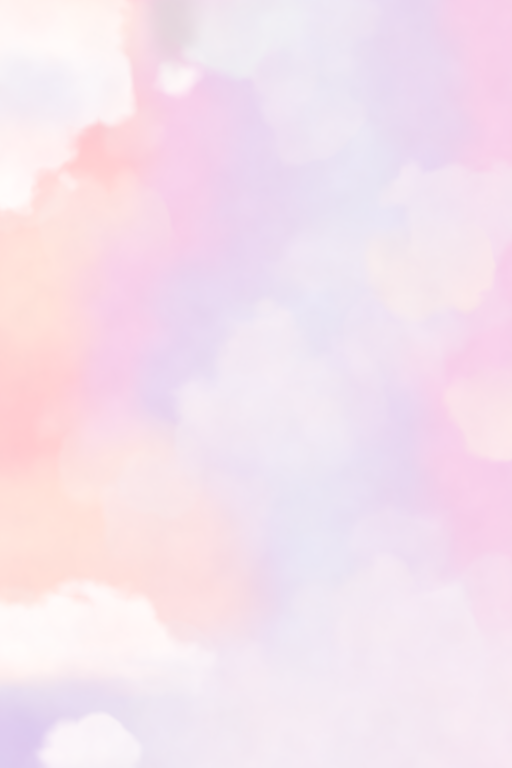
This texture is drawn by a WebGL 2 fragment shader. Its source:

```glsl
#version 300 es
precision highp float;

uniform vec2 u_resolution;
out vec4 fragColor;

// Palette
const vec3 SALMON   = vec3(1.00, 0.80, 0.82);
const vec3 PEACH    = vec3(1.00, 0.89, 0.86);
const vec3 ROSE     = vec3(0.97, 0.82, 0.92);
const vec3 LILAC    = vec3(0.92, 0.84, 0.94);
const vec3 ICE      = vec3(0.92, 0.90, 0.955);
const vec3 MIST     = vec3(0.965, 0.925, 0.955);
const vec3 VIOLET   = vec3(0.87, 0.79, 0.93);
const vec3 TAUPE    = vec3(0.89, 0.83, 0.86);
const vec3 CREAM    = vec3(0.99, 0.94, 0.92);
const vec3 WHITE    = vec3(1.00, 0.98, 0.98);
const vec3 PEARL    = vec3(0.94, 0.94, 0.95);

// Tuning
const float WARP        = 0.32;  // sideways drift of the colour bands
const float LOBE_SCALE  = 9.0;   // cloud lobes per canvas height
const float LOBE_DEPTH  = 0.50;  // how far lobes bulge from the outline
const float RAGGED      = 0.90;  // fine tearing of the outline
const float EDGE        = 0.13;  // softness of the crisp cloud side
const int   DABS        = 22;    // scattered paint dabs
const float DAB_OPACITY = 0.42;
const float MOTTLE      = 0.030; // paint grain contrast

float hash(vec2 cell) {
    vec3 h = fract(vec3(cell.xyx) * 0.1031);
    h += dot(h, h.yzx + 33.33);
    return fract((h.x + h.y) * h.z);
}

float noise(vec2 p) {
    vec2 i = floor(p), f = fract(p);
    f = f * f * f * (f * (f * 6.0 - 15.0) + 10.0);
    return mix(mix(hash(i), hash(i + vec2(1, 0)), f.x),
               mix(hash(i + vec2(0, 1)), hash(i + vec2(1, 1)), f.x), f.y);
}

float fbm(vec2 p) {
    float sum = 0.0, gain = 0.53;
    for (int i = 0; i < 4; i++) {
        sum += gain * noise(p);
        p = mat2(0.8, 0.6, -0.6, 0.8) * p * 2.03 + 17.0;
        gain *= 0.5;
    }
    return sum;
}

// Rounded bumps with creases between them
float lobes(vec2 p) {
    return abs(2.0 * noise(p) - 1.0) + 0.4 * abs(2.0 * noise(p * 2.3 + 9.0) - 1.0);
}

// Puffy mass: crisp above, fading below; a negative height flips it
float cloud(vec2 uv, vec2 p, vec2 centre, vec2 size) {
    vec2 q = (uv - centre) / size, shift = centre * 40.0;
    float d = length(q) - 0.85 - LOBE_DEPTH * (lobes(p * LOBE_SCALE + shift) - 0.35);
    d += RAGGED * (fbm(p * 13.0 + shift) - 0.5);
    float edge = EDGE * (0.5 + 1.6 * noise(p * 7.0 + shift));
    float body = 0.75 + 0.5 * (fbm(p * 11.0 - shift) - 0.25);
    return smoothstep(edge, -edge, d) * smoothstep(-1.1, 0.2, q.y) * min(body, 1.0);
}

// Colour bands, warm on the left and cool in the centre
vec3 sky(vec2 uv, vec2 p) {
    float u = uv.x + WARP * (fbm(p * 4.0) - 0.5);
    float v = uv.y + 0.18 * (fbm(p * 5.0 + 31.0) - 0.5);
    vec3 warm = mix(SALMON, PEACH, 0.5 + 0.5 * cos(19.0 * (v - 0.64)));
    vec3 col = mix(warm, ROSE, smoothstep(0.14, 0.30, u));
    col = mix(col, LILAC, smoothstep(0.31, 0.43, u));
    col = mix(col, ICE, smoothstep(0.40, 0.62, u));
    col = mix(col, LILAC, 0.85 * smoothstep(0.68, 0.83, u));
    col = mix(col, ROSE, smoothstep(0.84, 0.97, u));
    col = mix(col, PEACH, 0.75 * smoothstep(0.44, 0.34, v) * smoothstep(0.52, 0.30, u));
    return mix(col, MIST, 0.85 * smoothstep(0.32, 0.10, v) * smoothstep(0.15, 0.45, u));
}

// Translucent puffs of pale paint
vec3 addDabs(vec3 col, vec2 uv, vec2 p) {
    for (int i = 0; i < DABS; i++) {
        float id = float(i);
        vec2 centre = vec2(hash(vec2(id, 3.0)), fract(id * 0.618 + 0.2));
        vec2 size = mix(vec2(0.07, 0.04), vec2(0.16, 0.10), hash(vec2(id, 11.0)));
        size.y *= hash(vec2(id, 23.0)) < 0.4 ? -1.0 : 1.0;
        vec3 tint = mix(CREAM, MIST, smoothstep(0.15, 0.45, centre.x));
        col = mix(col, tint, DAB_OPACITY * cloud(uv, p, centre, size));
    }
    return col;
}

// Soft-rimmed elliptical stain
float stain(vec2 uv, vec2 p, vec2 centre, vec2 size) {
    return smoothstep(1.1, 0.1, length((uv - centre) / size) + 0.8 * (fbm(p * 8.0) - 0.5));
}

void main() {
    vec2 uv = gl_FragCoord.xy / u_resolution;
    vec2 p = gl_FragCoord.xy / u_resolution.y;
    vec3 col = addDabs(sky(uv, p), uv, p);

    // Middle and right-hand clouds
    col = mix(col, MIST, 0.90 * cloud(uv, p, vec2(0.49, 0.46), vec2(0.17, 0.12)));
    col = mix(col, MIST, 0.85 * cloud(uv, p, vec2(0.82, 0.17), vec2(0.17, 0.11)));
    col = mix(col, MIST, 0.80 * cloud(uv, p, vec2(0.88, 0.70), vec2(0.13, 0.09)));
    col = mix(col, CREAM, 0.70 * cloud(uv, p, vec2(0.86, 0.66), vec2(0.12, -0.07)));
    col = mix(col, CREAM, 0.80 * cloud(uv, p, vec2(0.99, 0.47), vec2(0.11, -0.08)));

    // Bright clouds at the top
    col = mix(col, PEARL, 0.95 * cloud(uv, p, vec2(0.46, 0.98), vec2(0.13, -0.09)));
    col = mix(col, WHITE, cloud(uv, p, vec2(0.02, 0.95), vec2(0.27, -0.19)));
    col = mix(col, ICE, 0.6 * stain(uv, p, vec2(0.08, 0.88), vec2(0.22, 0.07)));
    col = mix(col, TAUPE, 0.8 * stain(uv, p, vec2(0.33, 0.97), vec2(0.07, 0.10)));

    // Lower left: bright bank, its streaked shadow and a small puff
    col = mix(col, WHITE, 0.97 * cloud(uv, p, vec2(0.12, 0.14), vec2(0.32, 0.09)));
    float drift = 0.06 * (fbm(p * vec2(5.0, 20.0)) - 0.5);
    float low = smoothstep(0.15, 0.10, uv.y + drift) * smoothstep(0.55, 0.20, uv.x);
    col = mix(col, ICE, 0.9 * low);
    col = mix(col, VIOLET, 0.9 * stain(uv, p, vec2(0.03, 0.04), vec2(0.27, 0.09)));
    col = mix(col, WHITE, 0.95 * cloud(uv, p, vec2(0.19, 0.01), vec2(0.13, 0.05)));

    // Paint grain: broken brush marks with a slight shift of hue
    vec3 grain = vec3(fbm(p * vec2(30.0, 18.0)), fbm(p * 34.0 + 5.0), fbm(p * vec2(18.0, 28.0) + 11.0));
    col += MOTTLE * (mix(grain.yyy, grain, 0.45) - 0.48);
    fragColor = vec4(clamp(col, 0.0, 1.0), 1.0);
}
```
